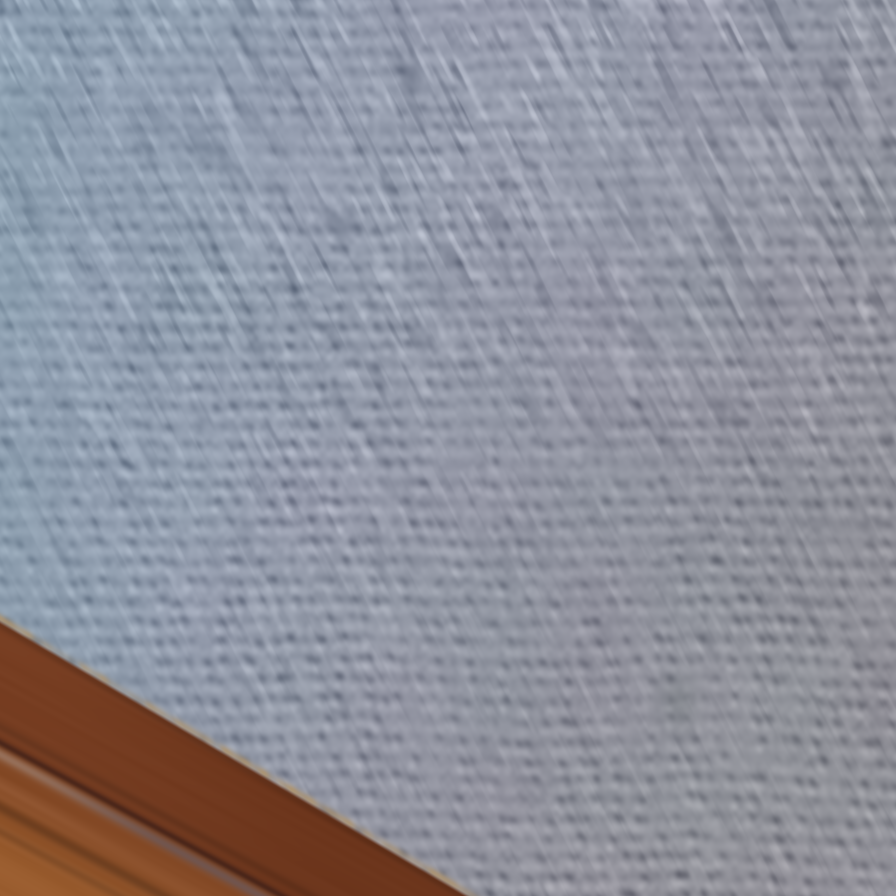
This texture is drawn by a Shadertoy shader. Its source:

```glsl
float hash(vec2 p) {
    vec3 h = fract(p.xyx * vec3(0.1031, 0.1030, 0.0973));
    h += dot(h, h.yzx + 33.33);
    return fract((h.x + h.y) * h.z);
}

float noise(vec2 p) {
    vec2 cell = floor(p), f = fract(p);
    f = f * f * (3.0 - 2.0 * f);
    return mix(mix(hash(cell), hash(cell + vec2(1, 0)), f.x),
               mix(hash(cell + vec2(0, 1)), hash(cell + vec2(1, 1)), f.x), f.y);
}

// Gently bent weave rows: x along a row, y across the rows
vec2 weave(vec2 p) {
    vec2 q = p * vec2(54.0, 46.0);
    q.y += 0.5 * noise(p * 5.0) + 1.2 * p.x * (0.5 - p.y);
    return q;
}

// Jittered pits of uneven strength, staggered along the rows
float pits(vec2 p) {
    vec2 q = weave(p);
    float sum = 0.0;
    for (int j = -1; j <= 1; j++) {
        for (int i = -1; i <= 1; i++) {
            float row = floor(q.y) + float(j);
            float shift = 0.5 * row + 0.5 * hash(vec2(row, 7.0));
            vec2 cell = vec2(floor(q.x + shift) + float(i), row);
            vec2 jitter = vec2(hash(cell + 11.0), hash(cell + 53.0)) - 0.5;
            vec2 d = q + vec2(shift, 0.0) - cell - 0.5 - jitter * vec2(0.7, 0.25);
            d.x += 0.45 * d.y;
            float strength = 0.1 + 0.9 * hash(cell + 91.0);
            sum += strength * exp(-dot(d * d, vec2(11.0, 15.0)));
        }
    }
    return sum;
}

// Sparse slanted threads: light ones positive, dark ones negative
float threads(vec2 p) {
    float across = p.x + 0.5 * p.y;
    float light = noise(vec2(across * 125.0, p.y * 26.0));
    float dark = noise(vec2(across * 125.0 + 60.7, p.y * 24.0 + 31.0));
    return smoothstep(0.55, 1.0, light) - smoothstep(0.55, 1.0, dark);
}

vec3 fabric(vec2 p) {
    // Cool light from the upper left, warm shade at the lower right
    vec3 base = mix(vec3(0.54, 0.61, 0.68), vec3(0.575, 0.595, 0.66),
                    smoothstep(0.0, 0.65, p.x + 0.25 * (1.0 - p.y)));
    base = mix(base, vec3(0.55, 0.55, 0.58),
               smoothstep(0.55, 1.6, p.x + 0.7 * (1.0 - p.y)));
    base += 0.02 * (noise(p * 5.0 + 3.0) - 0.5);
    base += vec3(0.012, -0.004, 0.004) * (noise(p * 9.0 + 20.0) - 0.5);

    // Weave relief: dark pits with lit rims, slanted threads towards the top
    float top = smoothstep(0.3, 0.95, p.y);
    float contrast = 0.7 + 0.5 * noise(p * 6.0 + 15.0);
    float relief = 0.07 * pits(p + vec2(0.004, 0.010)) - 0.135 * pits(p);
    relief -= 0.012 * cos(6.2832 * (weave(p).y - 0.5));
    relief *= mix(1.0, 0.7, top);
    relief += mix(0.035, 0.1, top) * threads(p);
    relief += 0.05 * (noise(p * vec2(150.0, 130.0)) - 0.5);
    base += contrast * relief * vec3(1.0, 0.98, 0.93) + 0.015;

    // Faint stain
    vec2 s = (p - vec2(0.757, 0.218)) * vec2(45.0, 32.0);
    return base - vec3(0.05, 0.04, 0.05) * exp(-dot(s, s));
}

vec3 wood(vec2 p, float seam, float aa) {
    float grain = noise(vec2(p.x * 5.0, seam * 150.0)) - 0.5;

    // Upper dark board
    vec3 board = mix(vec3(0.465, 0.24, 0.13), vec3(0.425, 0.21, 0.11),
                     smoothstep(0.0, 0.4, p.x));
    board += 0.015 * grain;
    board *= 1.0 - 0.12 * exp(-pow((seam - 0.012) / 0.006, 2.0));

    // Lower moulding, brightening towards the corner
    vec3 moulding = mix(vec3(0.51, 0.28, 0.14), vec3(0.6, 0.36, 0.18),
                        smoothstep(-0.035, -0.14, seam));
    moulding += 0.025 * grain;
    moulding *= 1.0 - 0.2 * exp(-pow((seam + 0.078) / 0.007, 2.0));
    moulding *= 1.0 - 0.12 * exp(-pow((seam + 0.105) / 0.006, 2.0));
    moulding += 0.04 * exp(-pow((seam + 0.055) / 0.012, 2.0));

    // Dark gap with a pale reflecting lip below it
    vec3 col = mix(moulding, board, smoothstep(-0.009 - aa, -0.005 + aa, seam));
    float lip = exp(-pow((seam + 0.019) / 0.007, 2.0));
    vec3 lipColor = mix(vec3(0.6, 0.46, 0.38), vec3(0.43, 0.34, 0.33),
                        smoothstep(0.0, 0.2, p.x));
    col = mix(col, lipColor, 0.85 * lip);
    float gap = exp(-pow((seam + 0.006) / 0.005, 2.0));
    return mix(col, vec3(0.24, 0.12, 0.09), 0.75 * gap);
}

void mainImage(out vec4 fragColor, in vec2 fragCoord) {
    vec2 p = fragCoord / iResolution.xy;
    float aa = 1.0 / iResolution.y;
    float edge = p.y - 0.306 + 0.587 * p.x;
    float seam = p.y - 0.177 + 0.544 * p.x;

    // Frayed, sunlit hem where the fabric meets the board
    vec3 cloth = fabric(p);
    float hem = exp(-pow((edge - 0.004) / 0.005, 2.0));
    float fray = 0.2 + 0.75 * noise(vec2(p.x * 95.0, 9.0));
    cloth = mix(cloth, vec3(0.68, 0.58, 0.44), hem * fray);

    vec3 trim = wood(p, seam, aa);
    trim *= 1.0 - 0.12 * exp(-pow((edge + 0.004) / 0.005, 2.0));
    vec3 col = mix(trim, cloth, smoothstep(-0.002 - aa, 0.002 + aa, edge));
    fragColor = vec4(clamp(col, 0.0, 1.0), 1.0);
}
```
